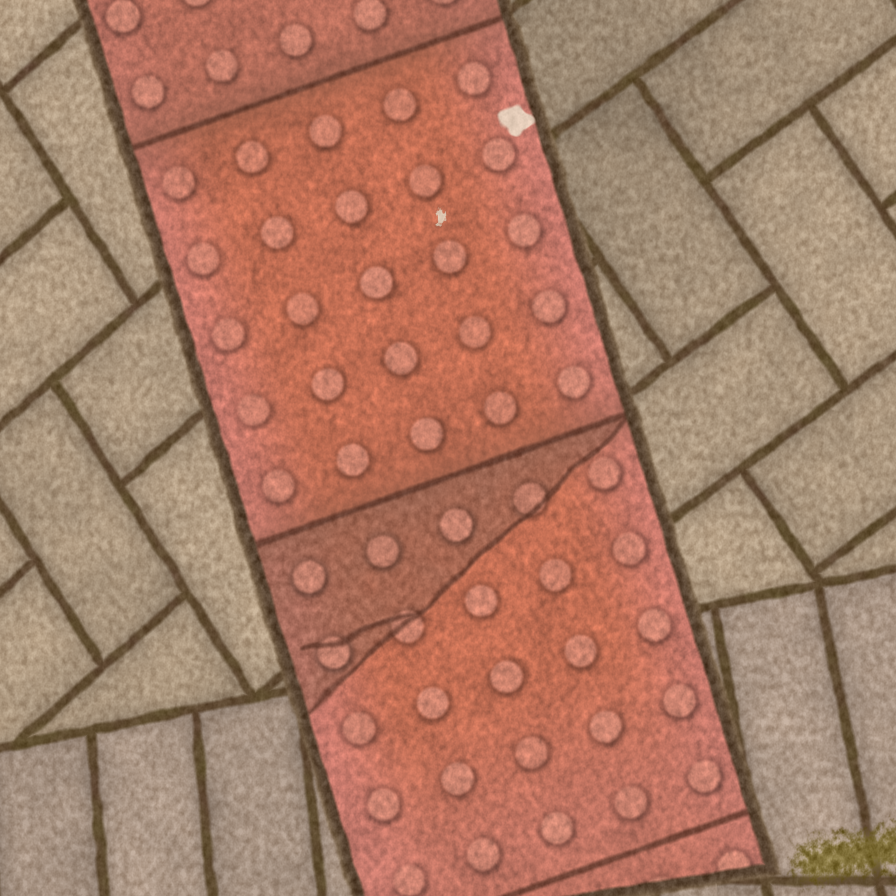
Write a Shadertoy shader that draws this texture.

```glsl
vec2 hash2(vec2 p) {
    p = vec2(dot(p, vec2(127.1, 311.7)), dot(p, vec2(269.5, 183.3)));
    return fract(sin(p) * 43758.5) * 2.0 - 1.0;
}

float gradientNoise(vec2 p) {
    vec2 i = floor(p), f = p - i;
    vec2 u = f * f * (3.0 - 2.0 * f), e = vec2(1, 0);
    float low = mix(dot(hash2(i), f), dot(hash2(i + e), f - e), u.x);
    float high = mix(dot(hash2(i + e.yx), f - e.yx), dot(hash2(i + 1.0), f - 1.0), u.x);
    return mix(low, high, u.y);
}

float fbm(vec2 p) {
    float sum = 0.0, gain = 1.0;
    for (int i = 0; i < 3; i++) {
        sum += gain * gradientNoise(p);
        p = mat2(1.6, 1.2, -1.2, 1.6) * p + 7.3;
        gain *= 0.6;
    }
    return sum;
}

float segment(vec2 p, vec2 a, vec2 b) {
    vec2 pa = p - a, ba = b - a;
    return length(pa - ba * clamp(dot(pa, ba) / dot(ba, ba), 0.0, 1.0));
}

// Coverage of a soft-edged shape whose boundary lies at distance r
float inside(float d, float r) {
    float soft = max(0.0025, 1.0 / iResolution.y);
    return 1.0 - smoothstep(r - soft, r + soft, d);
}

// Distance to the nearest joint of a two-by-one herringbone bond
float herringbone(vec2 p, vec2 origin, vec2 across, vec2 down, out vec2 brick) {
    vec2 g = inverse(mat2(across, down)) * (p - origin);
    vec2 cell = floor(g), lo = g - cell, hi = 1.0 - lo;
    int k = int(mod(cell.x - cell.y, 4.0) + 0.5);
    brick = cell;
    if (k == 0) hi.y = 1.0;
    if (k == 1) hi.x = 1.0;
    if (k == 2) { lo.x = 1.0; brick.x -= 1.0; }
    if (k == 3) { lo.y = 1.0; brick.y -= 1.0; }
    vec2 d = min(lo, hi) * vec2(length(across), length(down));
    return min(d.x, d.y);
}

vec3 paving(vec2 p, float grain, float blotch) {
    vec2 q = p + 0.003 * vec2(gradientNoise(p * 45.0), gradientNoise(p * 45.0 + 31.0));
    vec2 brick;
    float joint;
    if (p.x < 0.3 + 0.3 * p.y)
        joint = herringbone(q, vec2(-0.035, 0.5065), vec2(0.094, -0.083), vec2(0.075, 0.119), brick);
    else
        joint = herringbone(q, vec2(0.59, 0.171), vec2(0.117, -0.086), vec2(0.0794, 0.117), brick);

    // Straight border course
    float below = q.y - 0.835 + 0.2 * q.x;
    float course = step(0.0, below);
    if (course > 0.5) {
        float column = (q.x - below * (0.06 + 0.14 * q.x) - 0.1016) / 0.1159;
        brick = vec2(floor(column), 20.0);
        joint = (0.5 - abs(fract(column) - 0.5)) * 0.1159;
        if (p.x > 0.8) joint = min(joint, abs(q.y - 0.983));
    }
    joint = min(joint, abs(below));

    vec3 stone = mix(vec3(0.60, 0.51, 0.41), vec3(0.77, 0.69, 0.59), clamp(0.55 + 0.9 * grain, 0.0, 1.0));
    stone = mix(stone, stone * vec3(0.96, 0.96, 1.02), course);
    stone *= 1.0 + 0.035 * hash2(brick).x + 0.08 * blotch;
    stone *= 1.0 - 0.15 * exp(-18.0 * dot(p - vec2(0.63, 0.03), p - vec2(0.63, 0.03)));
    stone *= 1.0 - 0.22 * exp(-joint * 90.0);
    vec3 soil = vec3(0.37, 0.29, 0.19) + 0.10 * grain + vec3(0.0, 0.03, -0.02) * blotch;
    stone = mix(stone, soil, inside(joint, 0.0052 + 0.002 * blotch));

    // Moss along the lower right border
    float moss = segment(p, vec2(0.91, 0.962), vec2(1.02, 0.942));
    return mix(stone, vec3(0.48, 0.42, 0.18) + 0.2 * grain, 0.85 * (1.0 - smoothstep(0.008, 0.032, moss + 0.02 * grain)));
}

vec3 tactileTiles(vec2 p, vec2 t, float grain, float blotch) {
    float along = t.y + 0.6, tile = floor(along / 5.2);
    vec3 clay = mix(vec3(0.76, 0.43, 0.325), vec3(0.79, 0.48, 0.43), smoothstep(1.3, 2.6, abs(t.x - 2.0)));
    clay = mix(clay, vec3(0.76, 0.47, 0.42), 0.7 * smoothstep(7.0, 9.5, t.y));
    clay = mix(clay, vec3(0.70, 0.43, 0.37), 0.7 * step(tile, -0.5));
    clay *= 1.0 + 0.25 * grain + 0.12 * blotch;

    // Grime near seams and above the diagonal break
    float seam = abs(along - 5.2 * round(along / 5.2)) * 0.084;
    float seamGrime = tile > 1.5 || t.y > 7.5 ? 0.1 : 0.5;
    clay = mix(clay, vec3(0.51, 0.34, 0.27), seamGrime * exp(-seam * 38.0));
    vec2 w = p + 0.012 * vec2(0.3, 1.0) * gradientNoise(p * 22.0);
    float side = w.y - 0.47 - (0.70 - w.x) * 0.905;
    float broken = step(4.6, t.y) * (1.0 - smoothstep(-0.01, 0.01, side));
    clay = mix(clay, vec3(0.58, 0.39, 0.32) + 0.12 * grain, broken * (0.62 + 0.3 * blotch));

    // Raised domes: five by five on every tile
    vec2 centre = clamp(round(vec2(t.x, along - 5.2 * tile - 0.6)), 0.0, 4.0);
    centre.y += 5.2 * tile;
    vec2 offset = mat2(0.0824, -0.029, 0.028, 0.0846) * (t - centre);
    float r = length(offset) + 0.0015 * blotch;
    float ring = exp(-pow((r - 0.0195) / 0.0045, 2.0));
    clay *= 1.0 - ring * (0.2 + 5.0 * dot(offset, vec2(0.6, 0.8)));
    vec3 dome = mix(clay, vec3(0.83, 0.55, 0.47) * (1.0 + 0.24 * grain), 0.65 + 0.15 * hash2(centre).x);
    clay = mix(clay, dome, inside(r, 0.0175));

    // Seams and cracks
    vec3 gap = vec3(0.37, 0.22, 0.17) + 0.08 * grain;
    clay = mix(clay, gap, 0.8 * inside(seam, 0.0032 + 0.0015 * blotch));
    float crack = segment(w, vec2(0.70, 0.47), vec2(0.345, 0.791));
    crack = min(crack, segment(w, vec2(0.462, 0.684), vec2(0.339, 0.729)));
    return mix(clay, gap, 0.75 * inside(crack, 0.0027 + 0.0025 * blotch));
}

void mainImage(out vec4 fragColor, in vec2 fragCoord) {
    vec2 p = fragCoord / iResolution.xy;
    p.y = 1.0 - p.y;
    float grain = fbm(p * vec2(125.0, 105.0)), blotch = fbm(p * 19.0 + 5.0);
    vec3 col = paving(p, grain, blotch);

    // Tile frame: x counts dome columns, y counts dome rows
    vec2 t = inverse(mat2(0.0824, -0.029, 0.028, 0.0846)) * (p - vec2(0.199, 0.204));
    float edge = (abs(t.x - 2.0 + 0.02 * (t.y - 4.0)) - 2.5) * 0.087;
    edge = max(edge, p.y - 0.965 - 0.16 * (0.85 - p.x));
    edge += 0.003 * gradientNoise(p * 40.0);

    // Earth-filled gap beside the tiles
    vec3 earth = mix(vec3(0.34, 0.26, 0.19), vec3(0.53, 0.44, 0.33), smoothstep(0.004, 0.02, edge));
    col = mix(col, earth + 0.14 * grain, inside(edge, 0.015 + 0.004 * blotch));
    col = mix(col, tactileTiles(p, t, grain, blotch), inside(edge, 0.0));

    // Pale splashes
    float splash = length((p - vec2(0.574, 0.133)) * mat2(0.85, 0.4, -0.4, 1.2)) + 0.014 * gradientNoise(p * 70.0);
    splash = min(splash, length(p - vec2(0.492, 0.242)) + 0.012 + 0.01 * grain);
    col = mix(col, vec3(0.90, 0.83, 0.75) + 0.1 * grain, 0.9 * inside(splash, 0.018));
    fragColor = vec4(clamp(col, 0.0, 1.0), 1.0);
}
```
